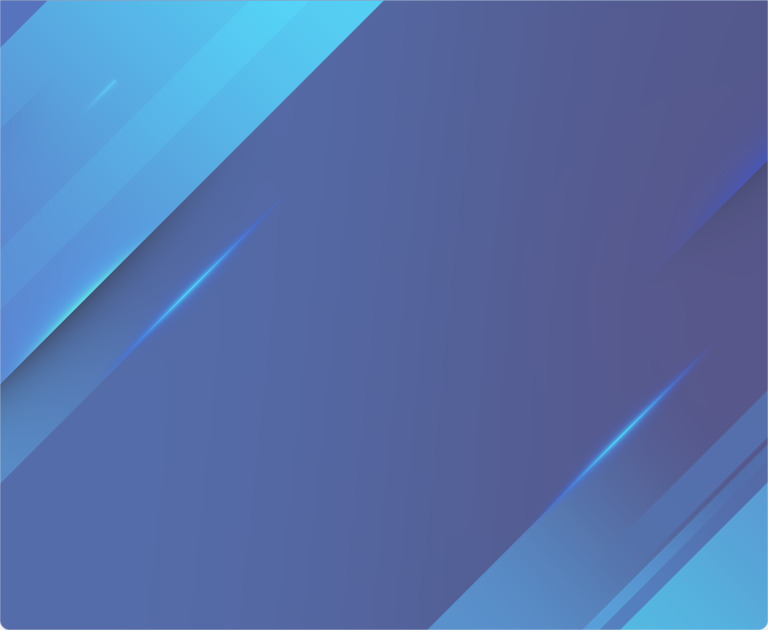
A Shadertoy shader for this background:

```glsl
const vec3 SKY_BLUE = vec3(0.35, 0.57, 0.80);
const vec3 CYAN = vec3(0.33, 0.82, 0.96);
const vec3 ELECTRIC = vec3(0.24, 0.43, 0.98);
const vec3 SHADOW = vec3(0.25, 0.30, 0.42);

// Antialiased step: 0 before the edge, 1 after it
float after(float edge, float s, float aa) {
    return smoothstep(edge - aa, edge + aa, s);
}

float band(float start, float end, float s, float aa) {
    return after(start, s, aa) * (1.0 - after(end, s, aa));
}

// Smooth bump of the given half length, zero outside it
float taper(float t, float center, float halfLength) {
    float u = (t - center) / halfLength;
    float bump = max(0.0, 1.0 - u * u);
    return bump * bump;
}

// Soft falloff on the positive side of an edge only
float falloff(float d, float width, float aa) {
    return after(0.0, d, aa) * exp(-max(d, 0.0) / width);
}

// Thin spark of light, blue at the ends and cyan in the core
vec3 addStreak(vec3 color, float d, float t, float center, float halfLength, float width) {
    float shape = taper(t, center, halfLength);
    float line = exp(-abs(d) / (width * (0.4 + shape)));
    float core = shape * shape * line;
    vec3 light = mix(ELECTRIC, vec3(0.30, 0.88, 1.0), core);
    return mix(color, light, line * sqrt(shape) * 0.95);
}

vec3 backdrop(vec2 p, float s) {
    vec3 color = mix(vec3(0.33, 0.425, 0.665), vec3(0.325, 0.35, 0.555),
                     smoothstep(0.1, 1.25, p.x + 0.12 * (s - 1.1)));
    float violet = exp(-9.0 * dot(p - vec2(1.22, 0.52), p - vec2(1.22, 0.52)));
    return color + vec3(0.02, -0.01, -0.01) * violet;
}

// Broad cyan panel with stripes, for the upper left
vec3 upperPanel(float s, float t, float aa) {
    vec3 color = mix(vec3(0.36, 0.52, 0.81), CYAN, smoothstep(-0.6, 0.7, t));
    color += vec3(0.0, 0.035, 0.02) * band(0.397, 0.492, s, aa);
    float fold = falloff(s - 0.206, 0.07, aa) * smoothstep(0.0, -0.2, t);
    color -= vec3(0.01, 0.04, 0.03) * fold;
    return mix(color, vec3(0.34, 0.45, 0.74), 1.0 - after(0.076, s, aa));
}

// Layered stripes, for the lower right
vec3 lowerPanels(vec3 color, float s, float t, float aa) {
    float fade = 1.0 - smoothstep(-0.30, 0.48, t);
    color = mix(color, SKY_BLUE, after(1.678, s, aa) * fade);
    float stripe = band(1.838, 1.913, s, aa) * smoothstep(0.0, 0.25, t);
    color = mix(color, vec3(0.33, 0.45, 0.69), stripe * 0.85);
    vec3 innerStripe = mix(vec3(0.35, 0.62, 0.85), vec3(0.32, 0.43, 0.67),
                           smoothstep(-0.05, 0.45, t));
    color = mix(color, innerStripe, band(1.924, 1.952, s, aa));
    vec3 gap = mix(vec3(0.33, 0.50, 0.75), vec3(0.33, 0.42, 0.66),
                   smoothstep(0.0, 0.45, t));
    color = mix(color, gap, band(1.952, 1.984, s, aa));
    vec3 corner = mix(vec3(0.33, 0.72, 0.88), vec3(0.35, 0.61, 0.83),
                      smoothstep(0.0, 0.48, t));
    return mix(color, corner, after(1.984, s, aa));
}

// Rounded lower corners of the canvas
float cardMask(vec2 p, float width, float radius, float aa) {
    vec2 q = vec2(abs(p.x - 0.5 * width) - 0.5 * width + radius, radius - p.y);
    return 1.0 - after(radius, length(max(q, 0.0)), aa);
}

void mainImage(out vec4 fragColor, in vec2 fragCoord) {
    vec2 p = fragCoord / iResolution.y;
    float width = iResolution.x / iResolution.y;
    float aa = 1.2 / iResolution.y;

    // Diagonal axes: s runs across the stripes, t along them
    float s = p.x + 1.0 - p.y;
    float t = p.x - 1.0 + p.y;
    vec3 color = backdrop(p, s);

    // Faint second panel and the shadow of the first
    float faint = (1.0 - after(0.768, s, aa)) * (1.0 - smoothstep(-0.85, -0.1, t));
    color = mix(color, SKY_BLUE, faint * 0.9);
    float shade = falloff(s - 0.610, 0.045, aa) * taper(t, -0.36, 0.65);
    color = mix(color, SHADOW, shade * 0.9);
    color = addStreak(color, s - 0.762, t, -0.16, 0.30, 0.007);

    // Upper panel with its lit rim and small spark
    vec3 panel = upperPanel(s, t, aa);
    float rim = taper(t, -0.35, 0.34);
    panel = mix(panel, vec3(0.32, 0.64, 0.98), rim * falloff(0.610 - s, 0.045, aa) * 0.7);
    panel = mix(panel, vec3(0.38, 0.95, 0.88), rim * rim * falloff(0.610 - s, 0.011, aa));
    float spark = smoothstep(-0.07, 0.05, t) * (1.0 - after(0.056, t, aa * 2.0));
    panel = mix(panel, vec3(0.37, 0.80, 0.97), spark * exp(-abs(s - 0.311) / 0.004));
    color = mix(color, panel, 1.0 - after(0.610, s, aa));

    // Right-hand crease: blue light above, shadow below
    float crease = smoothstep(0.55, 1.0, t);
    color = mix(color, vec3(0.26, 0.34, 0.78), crease * falloff(1.473 - s, 0.035, aa) * 0.8);
    color = mix(color, vec3(0.27, 0.29, 0.43), crease * falloff(s - 1.473, 0.055, aa) * 0.8);

    // Lower right stripes and their streak
    color = lowerPanels(color, s, t, aa);
    color = addStreak(color, s - 1.678, t, 0.29, 0.30, 0.007);

    // Thin top line and card outline
    color = mix(color, vec3(0.55, 0.63, 0.76), after(0.9985, p.y, aa * 0.5) * 0.7);
    color = mix(vec3(0.95), color, cardMask(p, width, 0.016, aa));
    fragColor = vec4(color, 1.0);
}
```
